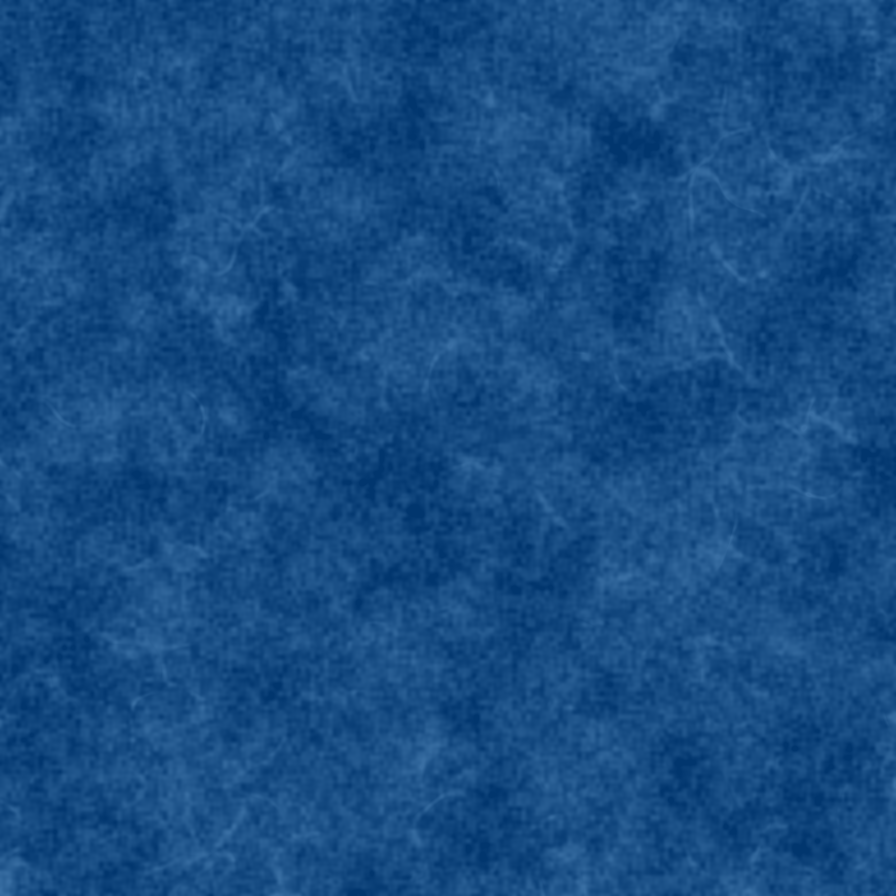
Give the GLSL for this texture, as a Shadertoy shader.

```glsl
// Mottled blue cotton: small layered clouds of dye with pale broken wisps.
// Clouds are rotated noise octaves, wisps are warped cellular borders,
// and a fine crossed thread grain lies over both.

const vec3 DEEP_BLUE = vec3(0.030, 0.238, 0.457);
const vec3 PALE_BLUE = vec3(0.205, 0.415, 0.622);
const float BASE_TONE = 0.325;
const float CLOUD_SCALE = 13.0;
const float CLOUD_CONTRAST = 1.35;
const float OCTAVE_GAIN = 0.72;
const float WISP_SCALE = 13.0;
const float WISP_WIDTH = 0.20;
const float WISP_STRENGTH = 0.38;
const float WARP_AMOUNT = 0.11;
const float THREAD_FINE = 195.0;   // threads across the canvas
const float THREAD_LONG = 115.0;   // slubs along each thread
const float THREAD_STRENGTH = 0.80;

vec2 hash2(vec2 cell) {
    vec3 q = fract(cell.xyx * vec3(0.1031, 0.1030, 0.0973));
    q += dot(q, q.yzx + 33.33);
    return fract((q.xx + q.yz) * q.zy);
}

float valueNoise(vec2 p) {
    vec2 cell = floor(p);
    vec2 f = fract(p);
    f = f * f * (3.0 - 2.0 * f);
    float low = mix(hash2(cell).x, hash2(cell + vec2(1, 0)).x, f.x);
    float high = mix(hash2(cell + vec2(0, 1)).x, hash2(cell + vec2(1, 1)).x, f.x);
    return mix(low, high, f.y);
}

// Five rotated octaves, normalised to 0..1
float clouds(vec2 p) {
    const mat2 TURN = mat2(0.8, 0.6, -0.6, 0.8);
    float sum = 0.0, total = 0.0, weight = 1.0;
    for (int i = 0; i < 5; i++) {
        sum += weight * valueNoise(p);
        total += weight;
        weight *= OCTAVE_GAIN;
        p = TURN * p * 1.93 + 17.3;
    }
    return sum / total;
}

// Distance gap between the two nearest cell points: zero on borders
float cellBorder(vec2 p) {
    vec2 cell = floor(p);
    float nearest = 8.0, second = 8.0;
    for (int y = -1; y <= 1; y++) {
        for (int x = -1; x <= 1; x++) {
            vec2 neighbour = cell + vec2(x, y);
            float d = length(neighbour + hash2(neighbour + 51.0) - p);
            second = min(second, max(nearest, d));
            nearest = min(nearest, d);
        }
    }
    return second - nearest;
}

void mainImage(out vec4 fragColor, in vec2 fragCoord) {
    vec2 uv = fragCoord / iResolution.y;

    // Dye clouds
    float cloud = clouds(uv * CLOUD_SCALE + 40.0);
    float tone = BASE_TONE + CLOUD_CONTRAST * (cloud - 0.5);

    // Pale wisps, kept only in scattered patches
    vec2 warp = vec2(valueNoise(uv * 24.0 + 70.0), valueNoise(uv * 24.0 + 110.0)) - 0.5;
    vec2 wispPos = (uv + WARP_AMOUNT * 0.5 * warp) * WISP_SCALE;
    float wisp = 1.0 - smoothstep(0.0, WISP_WIDTH, cellBorder(wispPos));
    float patches = smoothstep(0.44, 0.64, clouds(uv * 12.0 + 150.0));
    tone += WISP_STRENGTH * wisp * patches * smoothstep(0.36, 0.58, cloud);

    // Crossed threads
    float warpThread = valueNoise(uv * vec2(THREAD_FINE, THREAD_LONG) + 200.0);
    float weftThread = valueNoise(uv * vec2(THREAD_LONG, THREAD_FINE) + 300.0);
    tone += THREAD_STRENGTH * (0.5 * (warpThread + weftThread) - 0.5);

    vec3 color = mix(DEEP_BLUE, PALE_BLUE, clamp(tone, -0.15, 1.1));
    fragColor = vec4(color, 1.0);
}
```
